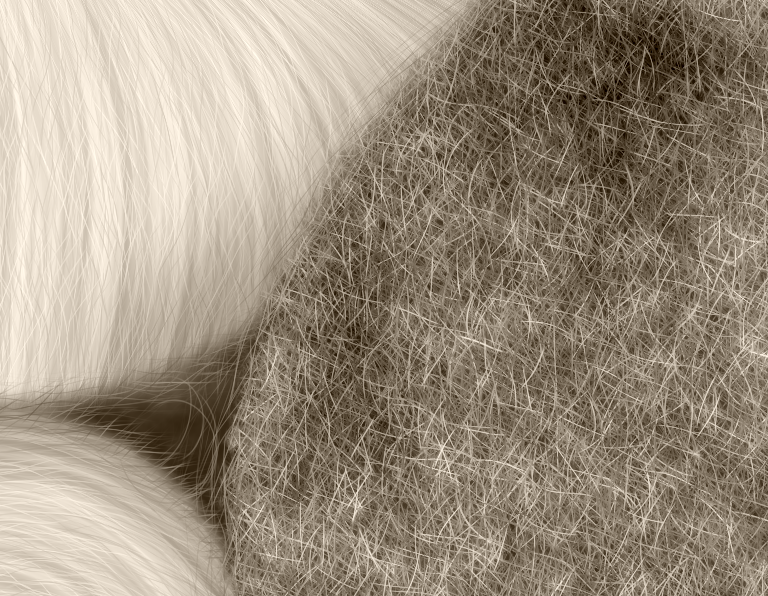
Give the GLSL for this texture, as a WebGL 2 fragment shader.

```glsl
#version 300 es
precision highp float;
// Three balls of mohair yarn: two pale ones at the left, a matted brown one at the right.
// Each is a soft shape with a shading formula, covered in layers of short curved hairs
// scattered on staggered grids; all tones are brightnesses on one sepia ramp.
#define BROWN_LAYERS 28
#define PALE_LAYERS 10
#define EDGE_LAYERS 5
#define HAIR_WIDTH 0.0002
#define BROWN_CONTRAST 0.56
#define PALE_TONE 0.92
#define GAP_TONE 0.21

uniform vec2 u_resolution;
out vec4 outColor;

float hash(vec2 p) {
  vec3 q = fract(vec3(p.xyx) * vec3(0.1031, 0.1030, 0.0973));
  q += dot(q, q.yzx + 33.33);
  return fract((q.x + q.y) * q.z);
}

float noise(vec2 p) {
  vec2 i = floor(p), f = fract(p);
  f = f * f * (3.0 - 2.0 * f);
  return mix(mix(hash(i), hash(i + vec2(1, 0)), f.x),
             mix(hash(i + vec2(0, 1)), hash(i + vec2(1, 1)), f.x), f.y);
}

float fbm(vec2 p) {
  return 0.55 * noise(p) + 0.3 * noise(p * 2.1 + 7.3) + 0.15 * noise(p * 4.3 + 2.9);
}

float spot(vec2 p, vec2 center, vec2 radius) {
  vec2 q = (p - center) / radius;
  return exp(-dot(q, q));
}

vec3 sepia(float t) {
  return vec3(t, 1.02 * t - 0.062, 1.04 * t - 0.142);
}

// One layer of hairs running along the given angle: x = coverage, y = brightness.
vec2 hairs(vec2 p, float angle, vec2 cell, float seed) {
  float px = 1.0 / u_resolution.y, c = cos(angle), s = sin(angle);
  p += 0.022 * (vec2(noise(p * 11.0 + seed), noise(p * 11.0 - seed + 40.0)) - 0.5);
  vec2 q = vec2(c * p.x + s * p.y, c * p.y - s * p.x) / cell + 60.0;
  vec2 best = vec2(0.0);
  for (int j = -1; j <= 1; j++) {
    float row = floor(q.y) + float(j);
    float x = q.x + 7.0 * hash(vec2(row, seed));
    vec2 id = vec2(floor(x) + seed * 13.0, row + seed * 5.0);
    float u = fract(x) - 0.5, bend = hash(id + 3.7) - 0.5;
    float v = q.y - row - 0.5 - 0.6 * (hash(id) - 0.5)
            - 3.0 * bend * (u * u - 0.08) - 0.9 * u * (hash(id + 9.1) - 0.5);
    float cover = 1.0 - smoothstep(HAIR_WIDTH, HAIR_WIDTH + px, abs(v) * cell.y);
    cover *= 1.0 - smoothstep(0.28, 0.5, abs(u));
    if (cover > best.x) best = vec2(cover, hash(id + 21.3));
  }
  return best;
}

// Pale wound yarn; strand.x runs along the thread, strand.y across it.
float paleYarn(vec2 strand, float shade, float seed) {
  float wave = strand.y + 0.02 * (noise(strand * vec2(4.0, 9.0) + seed) - 0.5);
  float thread = noise(vec2(strand.x * 1.6, wave * 58.0) + seed);
  float fine = noise(vec2(strand.x * 5.0, wave * 150.0) - seed);
  float tone = shade + 0.17 * (thread - 0.55) + 0.10 * (fine - 0.5);
  for (int i = 0; i < PALE_LAYERS; i++) {
    float k = float(i) + seed;
    vec2 h = hairs(strand, 0.8 * (hash(vec2(k, 2.0)) - 0.5), vec2(0.2, 0.018), k);
    tone = mix(tone, shade + 0.26 * (h.y - 0.45), 0.5 * h.x);
  }
  return tone;
}

float brownShade(vec2 p, float d) {
  float t = 0.535 - 0.05 * smoothstep(0.55, 0.95, p.y);
  t -= 0.14 * spot(p, vec2(1.06, 0.92), vec2(0.20, 0.12));
  t -= 0.10 * spot(p, vec2(1.05, 0.70), vec2(0.13, 0.22));
  t -= 0.10 * spot(p, vec2(0.57, 0.50), vec2(0.10, 0.16));
  t -= 0.10 * spot(p, vec2(0.56, 0.29), vec2(0.13, 0.08));
  t -= 0.05 * spot(p, vec2(0.78, 0.88), vec2(0.15, 0.10));
  t += 0.06 * spot(p, vec2(0.60, 0.06), vec2(0.24, 0.10));
  t += 0.10 * spot(p, vec2(1.27, 0.58), vec2(0.10, 0.25));
  t += 0.03 * spot(p, vec2(1.05, 0.18), vec2(0.35, 0.20));
  t += 0.16 * smoothstep(0.0, 0.08, p.y + 0.6 * p.x - 1.64);
  t += 0.08 * spot(vec2(d, p.y), vec2(0.04, 0.34), vec2(0.045, 0.24));
  return t - 0.10 * spot(vec2(d, p.y), vec2(0.0, 0.12), vec2(0.025, 0.14));
}

float brownYarn(vec2 p, float d) {
  float clumps = 0.17 * (fbm(p * vec2(15.0, 11.0)) - 0.5) + 0.13 * (noise(p * 42.0) - 0.5);
  float shade = brownShade(p, d) + clumps;
  float tone = shade - 0.25;
  for (int i = 0; i < BROWN_LAYERS; i++) {
    float k = float(i) + 50.0, depth = float(i) / float(BROWN_LAYERS);
    float angle = 1.7 + 2.5 * (hash(vec2(k, 8.0)) - 0.5);
    vec2 h = hairs(p, angle, vec2(0.10, 0.014 + 0.011 * depth), k);
    float light = 0.8 * h.y * h.y + 0.45 * depth - 0.50;
    tone = mix(tone, shade + BROWN_CONTRAST * light, 0.85 * h.x);
  }
  return tone;
}

void main() {
  vec2 p = gl_FragCoord.xy / u_resolution.y;
  p.x *= 1.2864 * u_resolution.y / u_resolution.x;
  float fuzz = fbm(p * 38.0) - 0.5;

  // Signed distances: upper ball, lower ball, and the brown ball's left rim.
  vec2 up = p - vec2(0.02, 1.05), low = p - vec2(0.0, -0.11);
  float upEdge = length(up) - 0.735 - 0.3 * smoothstep(0.5, 0.9, p.y);
  float lowEdge = length(low) - 0.425;
  float rim = p.x - 0.378 - 0.57 * (p.y - 0.13) * (p.y - 0.13);

  // Dark hollow between the balls.
  float tone = GAP_TONE + 0.08 * fuzz + 0.20 * spot(p, vec2(0.25, 0.37), vec2(0.13, 0.05));
  tone += 0.28 * (1.0 - smoothstep(0.02, 0.18, p.x));

  // Upper pale ball: threads follow meridians of a flattened globe.
  float bulge = sqrt(max(0.1, 1.0 - pow((p.y - 0.63) / 0.56, 2.0)));
  float dim = smoothstep(0.58, 1.02, length(up) / 0.725) * smoothstep(-0.04, 0.36, p.x);
  float upShade = PALE_TONE - 0.28 * dim * mix(1.0, 0.42, smoothstep(0.5, 0.95, p.y));
  upShade -= 0.12 * smoothstep(-0.05, 0.0, upEdge);
  float upTone = paleYarn(vec2(p.y, (p.x + 0.1) / bulge), upShade, 3.0);
  tone = mix(tone, upTone, 1.0 - smoothstep(-0.035, 0.022, upEdge + 0.012 * fuzz));

  // Lower pale ball: threads arch over its shoulder.
  vec2 arch = p - vec2(-0.08, -0.30);
  float lowShade = PALE_TONE - 0.04 - 0.24 * smoothstep(-0.14, 0.01, lowEdge);
  float lowTone = paleYarn(vec2(atan(arch.x, arch.y) * 0.5, length(arch)), lowShade, 23.0);
  tone = mix(tone, lowTone, 1.0 - smoothstep(-0.025, 0.014, lowEdge + 0.012 * fuzz));

  // Brown ball in front, its rim softer towards the top.
  float soft = mix(0.016, 0.055, smoothstep(0.3, 0.8, p.y));
  tone = mix(tone, brownYarn(p, rim), smoothstep(-soft, soft, rim + 0.03 * fuzz));

  // Loose hairs along the edges, and a few loops over the hollow.
  float open = 1.0 - smoothstep(-0.03, 0.01, rim);
  float paleEdge = min(abs(upEdge), abs(lowEdge));
  for (int i = 0; i < EDGE_LAYERS; i++) {
    float k = float(i) + 90.0, tilt = hash(vec2(k, 4.0)) - 0.5;
    vec2 h = hairs(vec2(p.y, rim), 0.9 * tilt, vec2(0.22, 0.025), k);
    tone = mix(tone, 0.48 + 0.30 * h.y, 0.6 * h.x * exp(-pow((rim - 0.01) / 0.06, 2.0)));
    h = hairs(p, 0.1 + 1.6 * tilt, vec2(0.16, 0.018), k + 20.0);
    tone = mix(tone, 0.38 + 0.30 * h.y, 0.6 * open * h.x * exp(-pow(paleEdge / 0.03, 2.0)));
    vec2 q = p - vec2(0.20 + 0.13 * hash(vec2(k, 1.0)), 0.24 + 0.12 * hash(vec2(k, 6.0)));
    float ring = abs(length(q * vec2(1.0, 0.8)) - 0.05 - 0.05 * hash(vec2(k, 7.0)));
    float part = smoothstep(0.0, 0.5, cos(atan(q.y, q.x) + 0.5 * float(i) - 0.6));
    tone = mix(tone, 0.60, 0.5 * part * (1.0 - smoothstep(0.0, 1.2 / u_resolution.y, ring)));
  }
  outColor = vec4(clamp(sepia(tone), 0.0, 1.0), 1.0);
}
```
